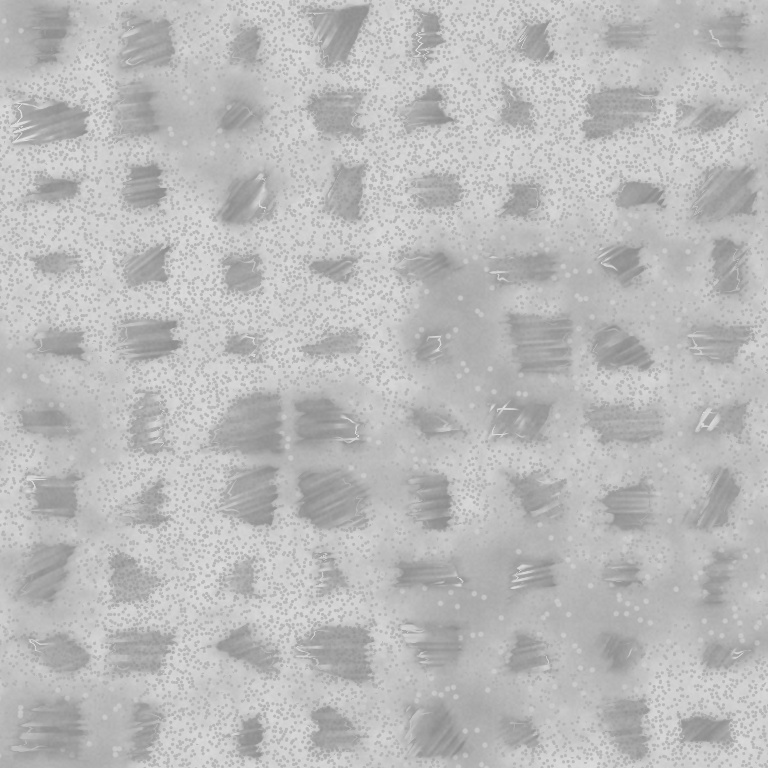
A Shadertoy shader for this texture map:

```glsl
const vec3 LIGHT = vec3(0.825);
const vec3 MIST = vec3(0.745);
const vec3 SPECK = vec3(0.695);
const vec3 CHIP_DARK = vec3(0.56);
const vec3 CHIP_PALE = vec3(0.70);
const vec3 GLINT = vec3(0.90);

const vec2 GRID = vec2(8.0, 10.0);          // chips across and up
const vec2 CHIP_MIN = vec2(0.020, 0.015);   // half sizes
const vec2 CHIP_MAX = vec2(0.051, 0.041);
const vec2 JITTER = vec2(0.016, 0.008);
const vec2 STREAK_FREQ = vec2(22.0, 250.0);
const float CLOUD_FREQ = 5.5;
const float SPECK_FREQ = 215.0;
const float FLECK_FREQ = 130.0;
const float FRAY = 0.014;
const float HALO = 0.014;

float hash(vec2 p) {
    vec3 q = fract(p.xyx * 0.1031);
    q += dot(q, q.yzx + 33.33);
    return fract((q.x + q.y) * q.z);
}

vec2 hash2(vec2 p) {
    return vec2(hash(p), hash(p + 71.7));
}

float noise(vec2 p) {
    vec2 i = floor(p), f = fract(p);
    f = f * f * (3.0 - 2.0 * f);
    vec2 e = vec2(0.0, 1.0);
    return mix(mix(hash(i), hash(i + e.yx), f.x),
               mix(hash(i + e.xy), hash(i + e.yy), f.x), f.y);
}

float fbm(vec2 p) {
    float sum = 0.0, amp = 0.53;
    for (int i = 0; i < 4; i++) {
        sum += amp * noise(p);
        p = mat2(1.6, 1.2, -1.2, 1.6) * p + 13.1;
        amp *= 0.5;
    }
    return sum;
}

// Cellular dots: only a share of the cells holds one
float dots(vec2 p, float share) {
    vec2 i = floor(p), f = fract(p);
    float d = 1.0;
    for (int y = -1; y <= 1; y++)
    for (int x = -1; x <= 1; x++) {
        vec2 g = vec2(x, y);
        float present = step(hash(i + g + 19.3), share);
        d = min(d, mix(1.0, length(g + hash2(i + g) - f), present));
    }
    return smoothstep(0.62, 0.26, d);
}

// Box trimmed by random straight cuts
float chipDistance(vec2 p, vec2 size, vec2 id) {
    vec2 q = abs(p) - size;
    float d = max(q.x, q.y);
    for (int i = 0; i < 3; i++) {
        vec2 seed = id + 23.0 * float(i + 1);
        float a = 6.2832 * hash(seed);
        vec2 n = vec2(cos(a), sin(a));
        float reach = mix(0.25, 0.95, hash(seed + 7.9));
        d = max(d, dot(p, n) - reach * dot(size, abs(n)));
    }
    return d;
}

void mainImage(out vec4 fragColor, in vec2 fragCoord) {
    vec2 uv = fragCoord / iResolution.xy;

    // Chip placement and brushed grain
    vec2 id = floor(uv * GRID);
    vec2 local = (fract(uv * GRID) - 0.5) / GRID;
    vec2 border = 0.5 / GRID - abs(local);
    float inCell = smoothstep(0.0, 0.012, min(border.x, border.y));
    vec2 p = local - (hash2(id + 3.0) - 0.5) * JITTER;
    vec2 size = mix(CHIP_MIN, CHIP_MAX, hash2(id + 11.0));
    float turn = 1.2 * pow(2.0 * hash(id + 31.0) - 1.0, 3.0);
    vec2 along = mat2(cos(turn), -sin(turn), sin(turn), cos(turn)) * p;
    float streak = noise(along * STREAK_FREQ + id * 17.0);
    float rough = noise(uv * 75.0);

    // Frayed outline
    vec2 frayed = p + FRAY * vec2(streak - 0.5, 0.0);
    frayed += 0.010 * (vec2(rough, noise(uv * 75.0 + 41.0)) - 0.5);
    float d = chipDistance(frayed, size, id);
    float body = smoothstep(0.002, -0.003, d) * inCell;
    float halo = smoothstep(HALO, -0.004, d) * inCell;

    // Ground: clear speckled areas and smooth mist
    float cloud = fbm(uv * CLOUD_FREQ + 4.7);
    float mist = smoothstep(0.40, 0.64, cloud + 0.10 * (rough - 0.5));
    float mottle = fbm(uv * 26.0 + 9.0) - 0.5;
    vec3 color = mix(LIGHT, MIST, mist) + 0.07 * mottle;
    color -= 0.06 * smoothstep(0.54, 0.78, cloud);
    float share = mix(0.46, 0.10, mist) + 0.25 * halo + 0.3 * mottle;
    color = mix(color, SPECK, 0.85 * dots(uv * SPECK_FREQ, share));
    float flecks = dots(uv * FLECK_FREQ + 57.0, 0.07) * mist;
    color = mix(color, LIGHT, 0.65 * flecks);
    color -= 0.07 * halo;

    // Chip body: sloped shade with fine grain
    float side = hash(id + 47.0) < 0.5 ? -1.0 : 1.0;
    float slope = side * p.x / size.x;
    float tone = 0.45 + 0.25 * slope + 0.7 * (streak - 0.5) + 0.9 * mottle;
    vec3 chip = mix(CHIP_DARK, CHIP_PALE, clamp(tone, 0.0, 1.0));
    float opacity = mix(0.55, 0.98, hash(id + 53.0));
    color = mix(color, chip, body * opacity);

    // Pale scratches and a broken ridge on the lit side
    float lit = smoothstep(0.0, 0.75, slope + 0.8 * (rough - 0.5));
    float scratch = smoothstep(0.55, 0.85, streak) * lit;
    float ridge = smoothstep(0.0018, 0.0003, abs(d + 0.006)) * lit;
    float shine = max(scratch, ridge * smoothstep(0.3, 0.6, rough));
    color = mix(color, GLINT, shine * body * mix(0.15, 0.85, hash(id + 61.0)));

    color += 0.025 * (noise(uv * 330.0) - 0.5);
    fragColor = vec4(clamp(color, 0.0, 1.0), 1.0);
}
```
